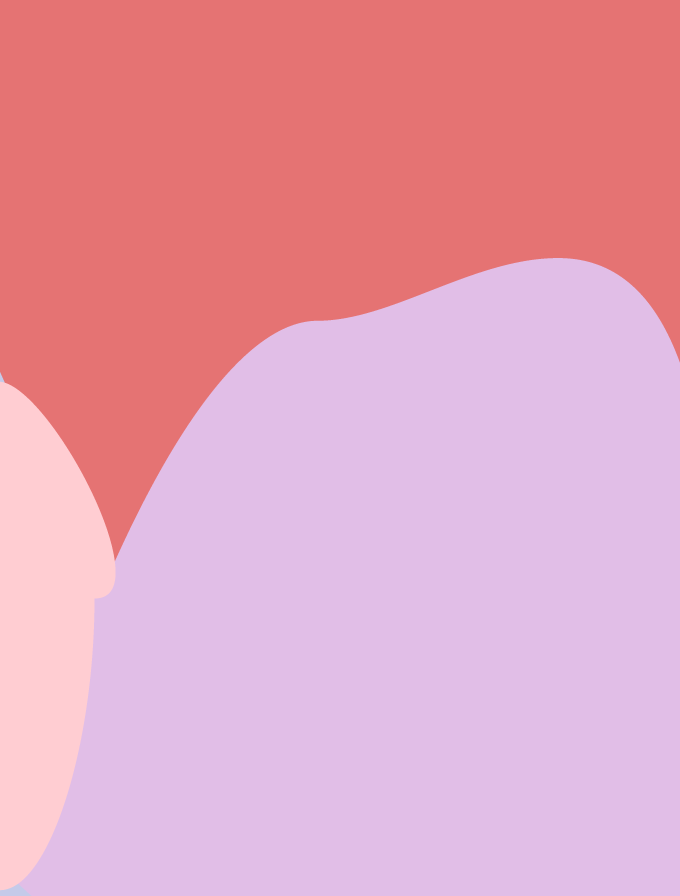
A Shadertoy shader for this background:

```glsl
// Flat layered landscape: a coral sky over a lilac hill, with a pink lobe on the left.
// Outlines are cubic Bezier curves solved as graphs by bisection, in 0..1 canvas units;
// each pixel averages a small grid of samples to smooth the edges.

const vec3 CORAL = vec3(0.898, 0.451, 0.451);
const vec3 LILAC = vec3(0.882, 0.745, 0.906);
const vec3 PINK  = vec3(1.000, 0.804, 0.824);
const vec3 BLUE  = vec3(0.773, 0.792, 0.914);

// Joints of the hill, left to right
const vec2 HILL_FOOT  = vec2(0.168, 0.372);
const vec2 HILL_LEDGE = vec2(0.467, 0.642);
const vec2 HILL_PEAK  = vec2(0.821, 0.712);
const vec2 HILL_END   = vec2(1.000, 0.595);

// Joints of the lobe, bottom to top
const vec2 LOBE_BASE  = vec2(0.000, 0.0065);
const vec2 LOBE_NOTCH = vec2(0.139, 0.332);
const vec2 LOBE_TIP   = vec2(0.170, 0.361);
const vec2 LOBE_TOP   = vec2(0.000, 0.574);

// Slanted lower limits of sky and hill: height at x = 0, then slope
const vec2 SKY_LIMIT  = vec2(0.585, -1.7);
const vec2 HILL_LIMIT = vec2(0.0322, -0.694);

const int SOLVE_STEPS = 14;
const int GRID = 4;

vec2 bezier(vec2 a, vec2 b, vec2 c, vec2 d, float t) {
    vec2 ab = mix(a, b, t), bc = mix(b, c, t), cd = mix(c, d, t);
    return mix(mix(ab, bc, t), mix(bc, cd, t), t);
}

// Height of a curve at position s; the curve must advance along x
float curveHeight(vec2 a, vec2 b, vec2 c, vec2 d, float s) {
    float low = 0.0, high = 1.0;
    for (int i = 0; i < SOLVE_STEPS; i++) {
        float middle = 0.5 * (low + high);
        if (bezier(a, b, c, d, middle).x < s) low = middle;
        else high = middle;
    }
    return bezier(a, b, c, d, 0.5 * (low + high)).y;
}

float hillHeight(float x) {
    if (x < HILL_LEDGE.x)
        return curveHeight(HILL_FOOT, vec2(0.270, 0.544), vec2(0.375, 0.642), HILL_LEDGE, x);
    if (x < HILL_PEAK.x)
        return curveHeight(HILL_LEDGE, vec2(0.576, 0.642), vec2(0.696, 0.712), HILL_PEAK, x);
    return curveHeight(HILL_PEAK, vec2(0.902, 0.712), vec2(0.962, 0.6745), HILL_END, x);
}

// Right edge of the lobe: the same solver with the axes swapped
float lobeWidth(float y) {
    if (y < LOBE_BASE.y || y > LOBE_TOP.y) return -1.0;
    if (y < LOBE_NOTCH.y)
        return curveHeight(LOBE_BASE.yx, vec2(0.0065, 0.072), vec2(0.167, 0.139), LOBE_NOTCH.yx, y);
    if (y < LOBE_TIP.y)
        return curveHeight(LOBE_NOTCH.yx, vec2(0.332, 0.160), vec2(0.3425, 0.170), LOBE_TIP.yx, y);
    return curveHeight(LOBE_TIP.yx, vec2(0.427, 0.170), vec2(0.570, 0.057), LOBE_TOP.yx, y);
}

bool aboveLine(vec2 p, vec2 line) {
    return p.y > line.x + line.y * p.x;
}

// Layers from back to front
vec3 scene(vec2 p) {
    vec3 color = BLUE;
    if (aboveLine(p, SKY_LIMIT)) color = CORAL;
    if (p.y < hillHeight(p.x) && aboveLine(p, HILL_LIMIT)) color = LILAC;
    if (p.x < lobeWidth(p.y)) color = PINK;
    return color;
}

void mainImage(out vec4 fragColor, in vec2 fragCoord) {
    vec3 total = vec3(0.0);
    for (int j = 0; j < GRID; j++) {
        for (int i = 0; i < GRID; i++) {
            vec2 offset = (vec2(i, j) + 0.5) / float(GRID) - 0.5;
            total += scene((fragCoord + offset) / iResolution.xy);
        }
    }
    fragColor = vec4(total / float(GRID * GRID), 1.0);
}
```
